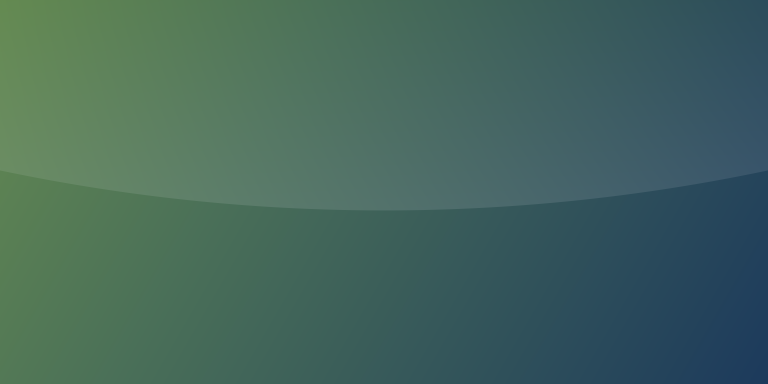
This background is drawn by a Shadertoy shader. Its source:

```glsl
const vec3 LEAF_GREEN = vec3(0.392, 0.541, 0.318);
const vec3 PINE_GREEN = vec3(0.290, 0.437, 0.345);
const vec3 DEEP_BLUE = vec3(0.110, 0.227, 0.361);
const vec3 SHEEN_TINT = vec3(0.98, 0.96, 1.0);

// Three colours, with the middle one placed at the given stop
vec3 threeStopGradient(float t, float stop, vec3 first, vec3 middle, vec3 last) {
    vec3 lower = mix(first, middle, clamp(t / stop, 0.0, 1.0));
    return mix(lower, last, clamp((t - stop) / (1.0 - stop), 0.0, 1.0));
}

// Progress from the top left to the bottom right corner
float slantedProgress(vec2 fromTopLeft, vec2 size, vec2 direction) {
    return dot(fromTopLeft, direction) / dot(size, direction);
}

// Coverage of a disc with an edge one pixel wide
float discMask(vec2 p, vec2 center, float radius, float pixel) {
    float edgeDistance = length(p - center) - radius;
    return clamp(0.5 - edgeDistance / pixel, 0.0, 1.0);
}

void mainImage(out vec4 fragColor, in vec2 fragCoord) {
    // Canvas height is one unit
    float pixel = 1.0 / iResolution.y;
    vec2 p = fragCoord * pixel;
    vec2 size = iResolution.xy * pixel;
    vec2 fromTopLeft = vec2(p.x, size.y - p.y);

    // Slanted base gradient
    float slant = radians(30.0);
    float t = slantedProgress(fromTopLeft, size, vec2(cos(slant), sin(slant)));
    vec3 color = threeStopGradient(t, 0.34, LEAF_GREEN, PINE_GREEN, DEEP_BLUE);

    // Curved sheen, clear at the top and strongest along its lower rim
    float rimDepth = 0.548;
    float radius = 4.85;
    vec2 center = vec2(0.5 * size.x, size.y - rimDepth + radius);
    float strength = 0.112 * clamp(fromTopLeft.y / rimDepth, 0.0, 1.0);
    float sheen = strength * discMask(p, center, radius, pixel);
    color = mix(color, SHEEN_TINT, sheen);

    fragColor = vec4(color, 1.0);
}
```
